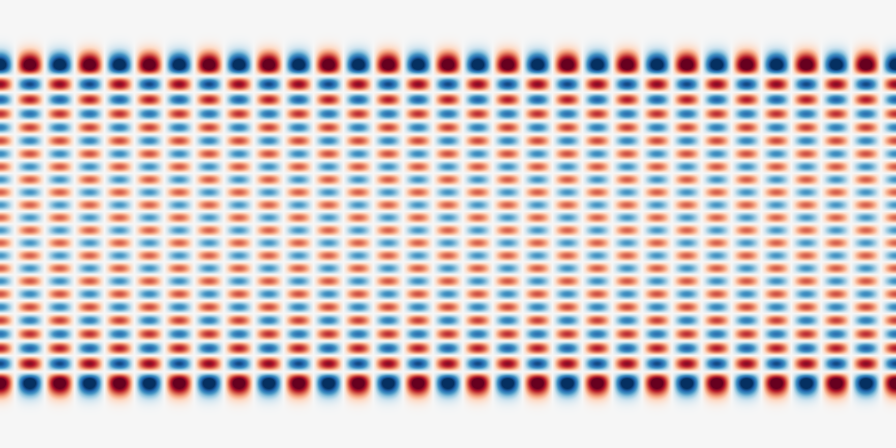
This pattern is drawn by a WebGL 1 fragment shader. Its source:

```glsl
precision highp float;

uniform vec2 u_resolution;

const float PI = 3.14159265;
const float ORDER = 15.0;    // wave periods around the sphere
const int NODE_LINES = 23;   // sign changes from pole to pole

// Normalized associated Legendre function, raised degree by degree
float legendre(float latitude) {
  float s = sin(latitude);
  float m2 = ORDER * ORDER;
  float previous = 0.0;
  float current = 1.497 * pow(max(cos(latitude), 0.0001), ORDER);
  for (int i = 1; i <= NODE_LINES; i++) {
    float degree = ORDER + float(i);
    float l2 = degree * degree;
    float k2 = (degree - 1.0) * (degree - 1.0);
    float gain = sqrt((4.0 * l2 - 1.0) / (l2 - m2));
    float damping = sqrt((k2 - m2) / (4.0 * k2 - 1.0));
    float next = gain * (s * current - damping * previous);
    previous = current;
    current = next;
  }
  return current;
}

// Five equal color steps away from a neutral start
vec3 ramp(float t, vec3 pale, vec3 light, vec3 medium, vec3 strong, vec3 deep) {
  float steps = t * 5.0;
  vec3 color = mix(vec3(0.965), pale, clamp(steps, 0.0, 1.0));
  color = mix(color, light, clamp(steps - 1.0, 0.0, 1.0));
  color = mix(color, medium, clamp(steps - 2.0, 0.0, 1.0));
  color = mix(color, strong, clamp(steps - 3.0, 0.0, 1.0));
  return mix(color, deep, clamp(steps - 4.0, 0.0, 1.0));
}

// Blue for negative values, red for positive ones
vec3 divergingColor(float value) {
  float strength = min(abs(value), 1.0);
  vec3 blue = ramp(strength,
    vec3(0.82, 0.898, 0.941), vec3(0.573, 0.773, 0.871),
    vec3(0.263, 0.576, 0.765), vec3(0.129, 0.4, 0.675),
    vec3(0.02, 0.188, 0.38));
  vec3 red = ramp(strength,
    vec3(0.992, 0.859, 0.78), vec3(0.957, 0.647, 0.51),
    vec3(0.839, 0.376, 0.302), vec3(0.698, 0.094, 0.169),
    vec3(0.404, 0.0, 0.122));
  return value < 0.0 ? blue : red;
}

void main() {
  // Map the canvas to longitude and latitude
  vec2 uv = gl_FragCoord.xy / u_resolution;
  float longitude = (uv.x * 2.0 - 1.0) * PI;
  float latitude = (uv.y - 0.5) * PI;

  // Spherical harmonic, clipped at its outermost peaks
  float harmonic = legendre(latitude) * cos(ORDER * longitude);
  gl_FragColor = vec4(divergingColor(0.72 * harmonic), 1.0);
}
```
